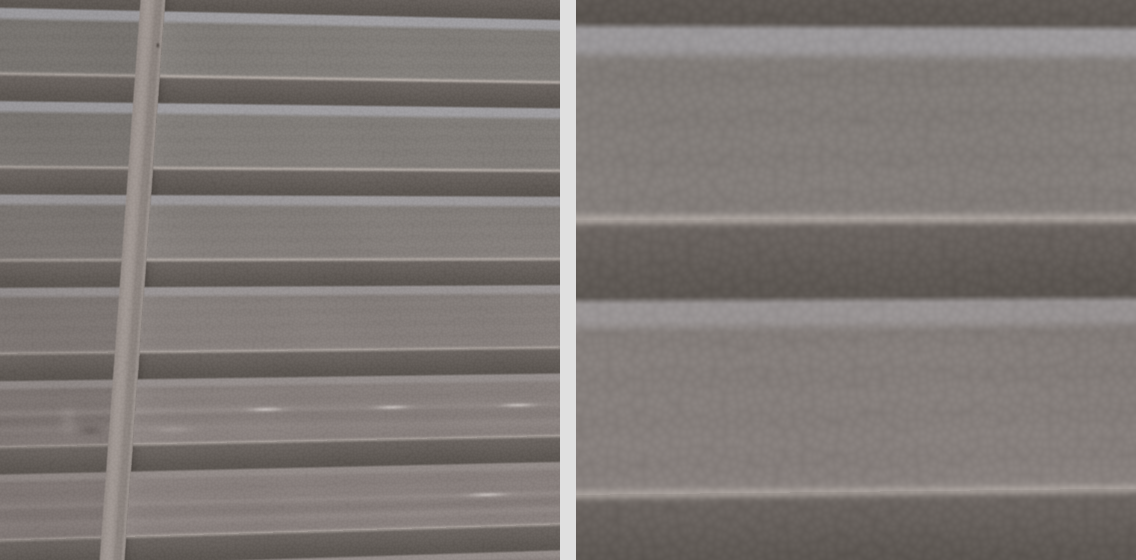
Left: the whole. Right: its middle third, enlarged.
Write a three.js fragment shader that draws this pattern.

```glsl
// Horizontal metal slats seen at a slight angle, crossed by one leaning post.
// A sheared, converging row coordinate repeats the slat profile: bright lip,
// shaded gap, lit upper bevel and flat face; sines and cells add wear and grain.
varying vec2 vUv;

// Layout: x runs right, depth runs down from the top edge
const float FIRST_LIP = 0.1315;     // depth of the first lip at the left side
const float LIP_TILT = 0.0156;      // how far that lip drops across the canvas
const float ROW_PITCH = 0.1667;     // row height at the left side
const float PITCH_SHRINK = 0.0089;  // loss of row height across the canvas
const float GAP_END = 0.295;        // fractions of one row
const float BEVEL_END = 0.415;
const float LIP_WIDTH = 0.021;
const float ROW_SOFT = 0.018;
const float RIDGE_AT = 0.645;
const float CREASE_AT = 0.83;
const float POST_LEFT = 0.251;
const float POST_LEAN = 0.073;
const float POST_WIDTH = 0.0445;
const float POST_SOFT = 0.0022;
const float GLINT_STEP = 0.225;
const float GRAIN_CELLS = 190.0;
const float GRAIN_AMOUNT = 0.035;

const vec3 FACE_TOP = vec3(0.500, 0.485, 0.470);
const vec3 FACE_LOW = vec3(0.530, 0.497, 0.488);
const vec3 GAP_LIGHT = vec3(0.415, 0.390, 0.375);
const vec3 GAP_DARK = vec3(0.360, 0.338, 0.320);
const vec3 BEVEL_TOP = vec3(0.620, 0.615, 0.630);
const vec3 BEVEL_LOW = vec3(0.570, 0.540, 0.530);
const vec3 LIP = vec3(0.690, 0.660, 0.640);
const vec3 POST_LIGHT = vec3(0.625, 0.592, 0.575);
const vec3 POST_SHADE = vec3(0.535, 0.505, 0.488);
const vec3 GLINT = vec3(0.780, 0.755, 0.745);

float bump(float d, float width) {
  return exp(-d * d / (width * width));
}

float spot(vec2 p, vec2 center, vec2 size) {
  vec2 d = (p - center) / size;
  return exp(-dot(d, d));
}

vec2 hash2(vec2 p) {
  return fract(sin(vec2(dot(p, vec2(127.1, 311.7)), dot(p, vec2(269.5, 183.3)))) * 4375.85);
}

// Distance to the nearest scattered cell point
float cellular(vec2 p) {
  vec2 cell = floor(p), f = fract(p);
  float nearest = 2.0;
  for (int j = -1; j <= 1; j++) {
    for (int i = -1; i <= 1; i++) {
      vec2 o = vec2(float(i), float(j));
      nearest = min(nearest, length(o + hash2(cell + o) - f));
    }
  }
  return nearest;
}

// Broad uneven tone, about -1 to 1
float mottle(vec2 p) {
  return (sin(p.x * 9.0 + 2.0 * sin(p.y * 7.0)) + sin(p.y * 23.0 + 3.0 * sin(p.x * 5.0))
    + sin(p.x * 31.0 - p.y * 17.0)) / 3.0;
}

vec3 slats(vec2 p, float rightOfPost) {
  float phase = (p.y - FIRST_LIP - LIP_TILT * p.x) / (ROW_PITCH - PITCH_SHRINK * p.x);
  float row = floor(phase), t = phase - row;
  float beside = step(0.0, rightOfPost);
  float low = smoothstep(0.1, 0.9, p.y);

  // Flat face, with faint lengthwise streaks
  vec3 face = mix(FACE_TOP, FACE_LOW, low);
  face += 0.012 * (t - 0.7) + 0.005 * sin(t * 42.0 + row * 2.0 + p.x * 3.0);
  face -= 0.035 * (1.0 - beside);
  face += 0.022 * beside * exp(-max(rightOfPost, 0.0) / 0.03);

  // Extra ridge and crease on the lowest slats
  float worn = step(2.5, row);
  face += worn * (0.035 * bump(t - RIDGE_AT, 0.035) + 0.022 * bump(t - CREASE_AT, 0.04));
  face -= worn * 0.018 * bump(t - RIDGE_AT - 0.09, 0.06);

  // Lit bevel over the face, shaded gap above it
  vec3 bevel = mix(BEVEL_TOP, BEVEL_LOW, low) - 0.02 * (1.0 - beside);
  float bevelEnd = BEVEL_END - 0.035 * low;
  vec3 color = mix(bevel, face, smoothstep(bevelEnd - 0.035, bevelEnd + 0.025, t));
  vec3 gap = mix(GAP_LIGHT, GAP_DARK, smoothstep(0.02, GAP_END, t));
  gap -= 0.07 * beside * exp(-max(rightOfPost, 0.0) / 0.007);
  color = mix(gap, color, smoothstep(GAP_END - ROW_SOFT, GAP_END + ROW_SOFT, t));

  // Thin lip between face and gap
  float lip = bump(phase - floor(phase + 0.5), LIP_WIDTH);
  color = mix(color, LIP, lip * (0.92 - 0.32 * low) * mix(0.78, 1.0, beside));

  // Short glints along the ridge
  float alongRidge = mod(p.x - 0.475 + 0.5 * GLINT_STEP, GLINT_STEP) - 0.5 * GLINT_STEP;
  float glint = row < 3.5 ? bump(alongRidge, 0.026) * step(0.37, p.x) : bump(p.x - 0.87, 0.03);
  color = mix(color, GLINT, worn * glint * bump(t - RIDGE_AT, 0.022) * 0.8);

  // Rubbed and stained patches beside the post
  color += 0.05 * spot(p, vec2(0.122, 0.75), vec2(0.014, 0.022));
  color += 0.06 * spot(p, vec2(0.31, 0.767), vec2(0.03, 0.006));
  color -= 0.08 * spot(p, vec2(0.162, 0.768), vec2(0.02, 0.008));
  return color;
}

vec3 post(float u, vec2 p) {
  vec3 color = mix(POST_LIGHT, POST_SHADE, smoothstep(0.3, 0.85, u));
  color += 0.06 * bump(u - 0.93, 0.07) - 0.045 * bump(u, 0.16);
  color -= 0.02 * bump(u - 0.62, 0.08);
  return color - 0.2 * spot(p, vec2(0.282, 0.081), vec2(0.003, 0.004));
}

void main() {
  vec2 p = vec2(vUv.x, 1.0 - vUv.y);
  float fromLeft = p.x - (POST_LEFT - POST_LEAN * p.y);
  float inside = min(fromLeft, POST_WIDTH - fromLeft);
  vec3 color = slats(p, fromLeft - 0.5 * POST_WIDTH < 0.0 ? -1.0 : fromLeft - POST_WIDTH);
  color = mix(color, post(fromLeft / POST_WIDTH, p), smoothstep(-POST_SOFT, POST_SOFT, inside));
  color += 0.007 * mottle(p) + GRAIN_AMOUNT * (0.45 - cellular(p * GRAIN_CELLS));
  gl_FragColor = vec4(color, 1.0);
}
```
